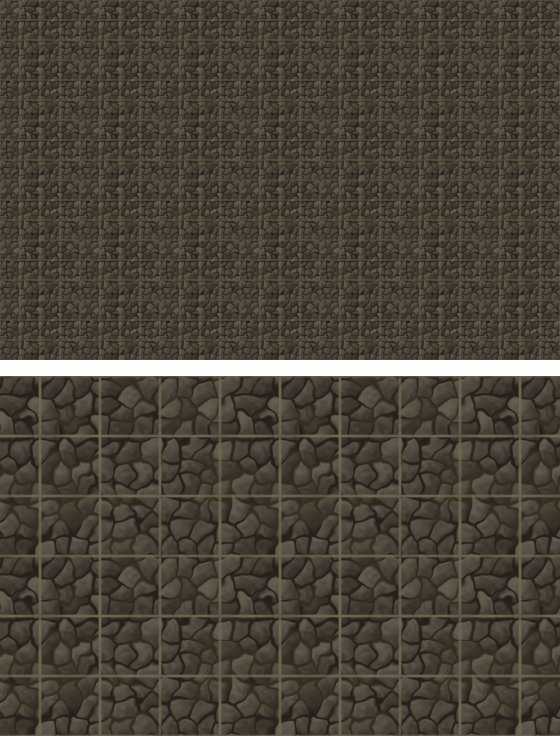
Top, the full canvas; bottom, a detail of the centre.
Write a Shadertoy shader that draws this texture.

```glsl
const vec2 TILES = vec2(28.0, 18.0);        // repeats across and down
const vec2 PERIOD = vec2(4.0, 3.0);         // tiles before the stones recur
const float STONES = 3.0;                   // stones along one tile side
const float LINE_WIDTH = 0.046;             // in tile units
const float STRETCH = 1.45;                 // elongation of the stones
const vec2 LIGHT = vec2(-0.55, 0.83);
const int SAMPLES = 3;                      // antialiasing grid side

const vec3 GAP_COLOR = vec3(0.145, 0.120, 0.100);
const vec3 MOSS_COLOR = vec3(0.200, 0.180, 0.125);
const vec3 STONE_DARK = vec3(0.220, 0.190, 0.162);
const vec3 STONE_LIGHT = vec3(0.395, 0.360, 0.312);
const vec3 LINE_COLOR = vec3(0.440, 0.410, 0.315);

float hash(vec2 p) {
    return fract(sin(dot(p, vec2(127.1, 311.7))) * 43758.5453);
}

// Value noise that wraps after the given number of lattice cells
float noise(vec2 p, vec2 wrap) {
    vec2 i = floor(p), f = fract(p);
    f = f * f * (3.0 - 2.0 * f);
    float a = hash(mod(i, wrap));
    float b = hash(mod(i + vec2(1.0, 0.0), wrap));
    float c = hash(mod(i + vec2(0.0, 1.0), wrap));
    float d = hash(mod(i + 1.0, wrap));
    return mix(mix(a, b, f.x), mix(c, d, f.x), f.y);
}

// Packed stones lit from the upper left, with dark mossy gaps
vec3 stoneBed(vec2 tilePos) {
    vec2 wrap = PERIOD * STONES;
    vec2 p = tilePos * STONES;
    p += 0.35 * vec2(noise(p * 2.0, wrap * 2.0), noise(p * 2.0 + 5.0, wrap * 2.0));
    vec2 base = floor(p);

    float nearest = 9.0, second = 9.0, tone = 0.0;
    vec2 offset = vec2(0.0);
    for (int y = -1; y <= 1; y++) {
        for (int x = -1; x <= 1; x++) {
            vec2 cell = base + vec2(x, y);
            vec2 id = mod(cell, wrap);
            vec2 jitter = vec2(hash(id + 17.3), hash(id + 41.9));
            vec2 r = p - cell - mix(vec2(0.12), vec2(0.88), jitter);
            float angle = 0.8 + 2.2 * (hash(id + 73.1) - 0.5);
            vec2 axis = vec2(cos(angle), sin(angle));
            float dist = length(vec2(dot(r, axis), STRETCH * dot(r, vec2(-axis.y, axis.x))));
            if (dist < nearest) {
                second = nearest;
                nearest = dist;
                offset = r;
                tone = hash(id + 7.7);
            } else {
                second = min(second, dist);
            }
        }
    }

    float grain = noise(p * 5.0, wrap * 5.0);
    float body = smoothstep(0.03, 0.26, second - nearest);
    float light = 0.20 + 0.45 * tone + 0.75 * dot(offset, LIGHT) + 0.45 * (grain - 0.35);
    vec3 stone = mix(STONE_DARK, STONE_LIGHT, clamp(light, 0.0, 1.0));
    float moss = smoothstep(0.35, 0.75, noise(p * 0.5 * 2.0 + 3.0, wrap));
    vec3 gap = mix(GAP_COLOR, MOSS_COLOR, moss);
    stone = mix(stone, MOSS_COLOR, 0.35 * moss * (1.0 - tone));
    return mix(gap, stone, body);
}

// Share of a pixel covered by the grid lines on each axis
vec2 gridCoverage(vec2 tilePos, vec2 pixel) {
    vec2 d = tilePos - round(tilePos);
    vec2 halfWidth = vec2(0.5 * LINE_WIDTH);
    vec2 high = clamp(d + 0.5 * pixel, -halfWidth, halfWidth);
    vec2 low = clamp(d - 0.5 * pixel, -halfWidth, halfWidth);
    return (high - low) / pixel;
}

void mainImage(out vec4 fragColor, in vec2 fragCoord) {
    vec2 pixel = TILES / iResolution.xy;
    vec2 tilePos = fragCoord * pixel;

    // Average the stones over the pixel
    vec3 color = vec3(0.0);
    for (int y = 0; y < SAMPLES; y++) {
        for (int x = 0; x < SAMPLES; x++) {
            vec2 shift = (vec2(x, y) + 0.5) / float(SAMPLES) - 0.5;
            color += stoneBed(tilePos + shift * pixel);
        }
    }
    color /= float(SAMPLES * SAMPLES);

    // Thin joints, unevenly worn along their length
    vec2 lines = gridCoverage(tilePos, pixel);
    float wear = mix(0.65, 1.0, noise(tilePos * 4.0, PERIOD * 4.0));
    color = mix(color, LINE_COLOR, wear * max(lines.x, lines.y));
    fragColor = vec4(color, 1.0);
}
```
